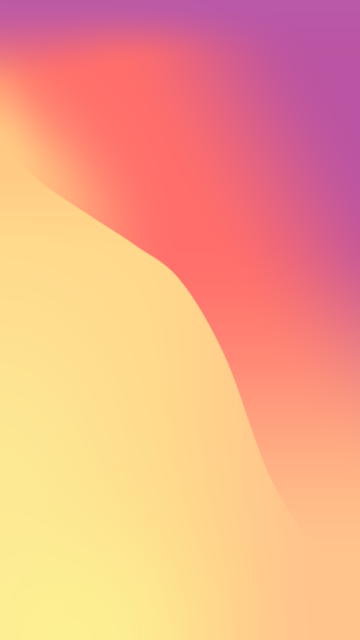
A Shadertoy shader for this background:

```glsl
// Two soft colour fields, a warm yellow slope below and a coral-to-purple sky
// above, divided by one flowing curve. The curve is a spline through evenly
// spaced heights; each field is a stack of smooth gradients.

const vec3 CORAL   = vec3(1.00, 0.430, 0.418);
const vec3 MAGENTA = vec3(0.735, 0.330, 0.635);
const vec3 PURPLE  = vec3(0.725, 0.350, 0.660);
const vec3 APRICOT = vec3(1.00, 0.765, 0.548);
const vec3 PEACH   = vec3(1.00, 0.790, 0.515);
const vec3 SAND    = vec3(1.00, 0.842, 0.546);
const vec3 STRAW   = vec3(0.992, 0.908, 0.580);
const vec3 LEMON   = vec3(0.992, 0.950, 0.570);

const float GLOW_DEPTH  = 0.117;             // haze above the left of the curve
const float GLOW_REACH  = 0.50;              // how far right that haze extends
const vec2  LEMON_SPOT  = vec2(0.22, 0.0);   // brightest part of the slope
const float LEMON_SIZE  = 0.33;              // in canvas widths

// Heights of the dividing curve, left to right.
const int SPANS = 8;
const float CURVE[SPANS + 1] = float[](
    0.766, 0.710, 0.663, 0.617, 0.5625, 0.443, 0.255, 0.150, 0.102);

float knot(int i) {
    return CURVE[clamp(i, 0, SPANS)];
}

// Catmull-Rom interpolation of the curve heights.
float curveHeight(float x) {
    float s = clamp(x, 0.0, 1.0) * float(SPANS);
    int i = min(int(s), SPANS - 1);
    float t = s - float(i);
    float a = knot(i - 1), b = knot(i), c = knot(i + 1), d = knot(i + 2);
    return b + 0.5 * t * (c - a + t * (2.0 * a - 5.0 * b + 4.0 * c - d
             + t * (3.0 * (b - c) + d - a)));
}

vec3 skyColor(vec2 uv, float above) {
    // Diagonal shift to magenta, then warmth rising from the bottom.
    vec3 color = mix(CORAL, MAGENTA, smoothstep(1.187, 1.766, uv.x + 0.978 * uv.y));
    color = mix(color, APRICOT, 1.0 - smoothstep(0.115, 0.635, uv.y));

    // Haze that dissolves the left end of the curve.
    float depth = max(above, 0.0) / GLOW_DEPTH;
    float haze = exp(-depth * depth) * (1.0 - smoothstep(0.0, GLOW_REACH, uv.x));
    color = mix(color, PEACH, haze);

    // Purple band along the top, deeper at the left.
    float band = mix(0.135, 0.095, smoothstep(0.0, 0.5, uv.x));
    return mix(color, PURPLE, 0.95 * smoothstep(1.0 - band, 1.0, uv.y));
}

vec3 slopeColor(vec2 uv, float aspect) {
    float low = 1.0 - smoothstep(0.25, 0.75, uv.y);
    float left = 1.0 - smoothstep(0.0, 0.6, uv.x);
    vec3 color = mix(SAND, STRAW, low * left);
    color = mix(color, APRICOT, smoothstep(0.4, 0.9, uv.x));
    color = mix(color, PEACH, smoothstep(0.60, 0.77, uv.y));

    // Lemon glow at the bottom edge.
    vec2 offset = (uv - LEMON_SPOT) * vec2(1.0, aspect) / LEMON_SIZE;
    return mix(color, LEMON, 0.85 * exp(-dot(offset, offset)));
}

void mainImage(out vec4 fragColor, in vec2 fragCoord) {
    vec2 uv = fragCoord / iResolution.xy;
    float aspect = iResolution.y / iResolution.x;

    // Antialiased split between the two fields.
    float above = uv.y - curveHeight(uv.x);
    float edge = 0.75 * fwidth(above);
    float sky = smoothstep(-edge, edge, above);

    vec3 color = mix(slopeColor(uv, aspect), skyColor(uv, above), sky);
    fragColor = vec4(color, 1.0);
}
```
